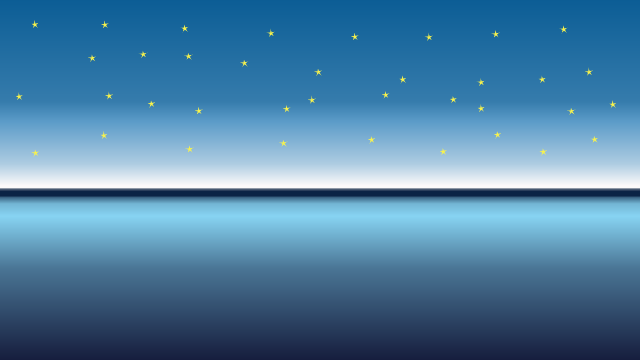
Write a Shadertoy shader that draws this background.

```glsl
// A calm sea under a blue evening sky, with wavy rows of small yellow stars.

#define STAR_RADIUS 0.0095
#define STAR_TILT 0.12
#define STAR_COLOR vec3(0.97, 0.95, 0.30)
#define HORIZON 0.523
#define SHORE 0.546

const float PI = 3.14159;

// Sky colours, from the zenith down
const vec3 ZENITH = vec3(0.045, 0.365, 0.585);
const vec3 MID_SKY = vec3(0.21, 0.485, 0.675);
const vec3 LOW_SKY = vec3(0.36, 0.61, 0.785);
const vec3 PALE_SKY = vec3(0.68, 0.80, 0.885);
const vec3 HAZE = vec3(0.99, 0.98, 0.98);

// Far shore and sea colours, from the horizon down
const vec3 SHORE_RIM = vec3(0.42, 0.47, 0.54);
const vec3 SHORE_NAVY = vec3(0.045, 0.14, 0.27);
const vec3 SEA_SHADE = vec3(0.24, 0.41, 0.53);
const vec3 SEA_SHALLOW = vec3(0.45, 0.71, 0.83);
const vec3 SEA_BRIGHT = vec3(0.53, 0.83, 0.95);
const vec3 SEA_MID = vec3(0.29, 0.46, 0.585);
const vec3 SEA_DEEP = vec3(0.085, 0.115, 0.24);

// Linear step from 0 to 1 between two depths
float ramp(float start, float end, float x) {
    return clamp((x - start) / (end - start), 0.0, 1.0);
}

// Vertical gradient; depth runs from 0 at the top to 1 at the bottom
vec3 skyColor(float depth) {
    vec3 c = mix(ZENITH, MID_SKY, ramp(0.0, 0.282, depth));
    c = mix(c, LOW_SKY, ramp(0.282, 0.338, depth));
    c = mix(c, PALE_SKY, ramp(0.338, 0.455, depth));
    return mix(c, HAZE, ramp(0.455, 0.516, depth));
}

vec3 seaColor(float depth) {
    vec3 c = mix(SHORE_RIM, SHORE_NAVY, ramp(HORIZON, HORIZON + 0.009, depth));
    c = mix(c, SEA_SHADE, ramp(SHORE - 0.002, SHORE + 0.003, depth));
    c = mix(c, SEA_SHALLOW, ramp(SHORE + 0.003, 0.566, depth));
    c = mix(c, SEA_BRIGHT, ramp(0.566, 0.600, depth));
    c = mix(c, SEA_MID, ramp(0.600, 0.745, depth));
    return mix(c, SEA_DEEP, ramp(0.745, 1.0, depth));
}

// wave = (amplitude, frequency, index of the crest)
float swing(vec3 wave, float i) {
    return wave.x * cos(wave.y * (i - wave.z));
}

// Keep the offset to the nearest star of one evenly stepped, swaying row
void starRow(inout vec2 nearest, vec2 p, int count, vec2 first, float spacing,
             vec3 waveX, vec3 waveY) {
    for (int k = 0; k < count; k++) {
        float i = float(k);
        vec2 center = first + vec2(spacing * i + swing(waveX, i), swing(waveY, i));
        vec2 offset = p - center;
        if (dot(offset, offset) < dot(nearest, nearest)) nearest = offset;
    }
}

// Distance to the edges of a five-pointed star, folded to one half point
float starDistance(vec2 p) {
    float sector = 2.0 * PI / 5.0;
    float angle = atan(p.x, -p.y) + STAR_TILT;
    angle = abs(mod(angle + 0.5 * sector, sector) - 0.5 * sector);
    vec2 q = length(p) * vec2(cos(angle), sin(angle));
    return dot(q - vec2(STAR_RADIUS, 0.0), vec2(sin(PI / 10.0), cos(PI / 10.0)));
}

void mainImage(out vec4 fragColor, in vec2 fragCoord) {
    // Canvas heights, measured down from the top left
    vec2 p = vec2(fragCoord.x, iResolution.y - fragCoord.y) / iResolution.y;
    float pixel = 1.0 / iResolution.y;

    // Sky and sea, joined by a smooth edge
    float below = ramp(HORIZON - 0.5 * pixel, HORIZON + 0.5 * pixel, p.y);
    vec3 color = mix(skyColor(p.y), seaColor(p.y), below);

    // Four rows of stars
    vec2 nearest = vec2(9.0);
    starRow(nearest, p, 8, vec2(0.109, 0.086), 0.212,
            vec3(0.030, 1.0, 4.3), vec3(0.0185, 0.75, 4.6));
    starRow(nearest, p, 9, vec2(0.199, 0.190), 0.180,
            vec3(0.060, 0.95, 6.3), vec3(0.039, 0.65, 6.0));
    starRow(nearest, p, 11, vec2(0.104, 0.287), 0.1604,
            vec3(0.051, 2.36, 1.3), vec3(0.023, 1.15, 3.3));
    starRow(nearest, p, 9, vec2(0.178, 0.400), 0.1939,
            vec3(0.088, 0.78, 4.6), vec3(0.0255, 2.6, 7.2));
    float star = clamp(0.5 - starDistance(nearest) / pixel, 0.0, 1.0);

    fragColor = vec4(mix(color, STAR_COLOR, star), 1.0);
}
```
